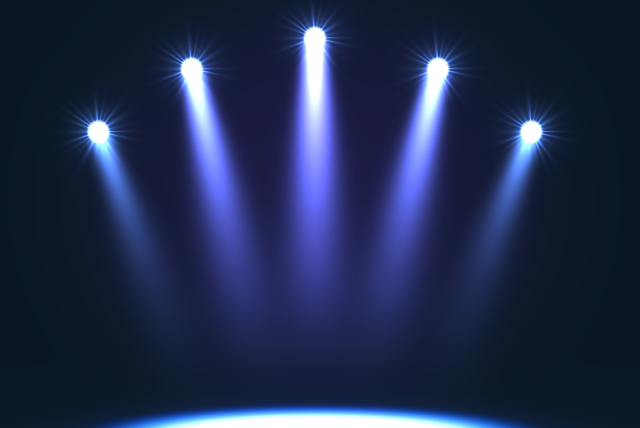
Write a WebGL 1 fragment shader that draws this background.

```glsl
precision highp float;
// Five starry stage spotlights in an arc, with beams fading over a lit floor.

uniform vec2 u_resolution;

// Soft cone of light: q.x runs across the beam, q.y along it.
float beam(vec2 q, float m) {
  float along = max(q.y, 0.0);
  float width = 0.0125 + 0.07 * along;
  float power = (6.2 - 0.9 * m - 0.6 * m * m) * exp(-along * (4.5 + 0.4 * m * m));
  power += 2.0 * exp(-along / 0.03);
  float ends = smoothstep(-0.01, 0.02, q.y) * (1.0 - smoothstep(0.5, 0.92, q.y));
  return power * ends * exp(-0.5 * q.x * q.x / (width * width));
}

// Halo around a lamp, cut into fine uneven rays.
float starburst(vec2 d) {
  float angle = atan(d.y, d.x);
  float rays = 0.5 + 0.5 * cos(angle * 22.0 + 1.5 * sin(angle * 5.0));
  rays *= 0.75 + 0.25 * cos(angle * 7.0 + 1.0);
  return exp(-length(d) / 0.02) * (1.5 + 3.2 * rays * rays);
}

void main() {
  // Height is one unit; x is zero on the axis of the arc.
  vec2 p = gl_FragCoord.xy / u_resolution.y;
  p.x -= 0.5 * u_resolution.x / u_resolution.y - 0.012;

  // Dark backdrop
  float away = length((p - vec2(0.0, 0.53)) * vec2(1.0, 1.1));
  vec3 color = mix(vec3(0.105, 0.108, 0.255), vec3(0.04, 0.092, 0.135),
                   smoothstep(0.15, 0.75, away));

  // Lamps and beams, mirrored about the axis
  for (int i = -2; i <= 2; i++) {
    float k = float(i);
    float m = abs(k);
    vec2 lamp = vec2(k * (0.323 - 0.035 * m), 0.912 - m * (0.0345 + 0.0375 * m));
    vec2 axis = normalize(vec2(-k * (0.27 - 0.045 * m), -1.0));
    vec2 d = p - lamp;
    vec2 q = vec2(d.x * axis.y - d.y * axis.x, dot(d, axis));
    vec3 tint = mix(vec3(0.27, 0.29, 0.68), vec3(0.25, 0.38, 0.7), 0.25 * m * m);
    color += tint * beam(q, m);
    color += vec3(0.3, 0.52, 1.0) * starburst(d);
    color += 1.0 - smoothstep(0.017, 0.03, length(d));
  }

  // Bright pool on the floor
  float rim = length((p + vec2(0.0, 0.03)) / vec2(0.56, 0.085));
  float pool = 1.0 - smoothstep(0.6, 1.07, rim);
  color += vec3(pool * pool * pool, 1.1 * pow(pool, 1.7), 1.3 * pool);
  color += vec3(0.02, 0.06, 0.14) * exp(-4.0 * max(rim - 0.9, 0.0));

  gl_FragColor = vec4(clamp(color, 0.0, 1.0), 1.0);
}
```
